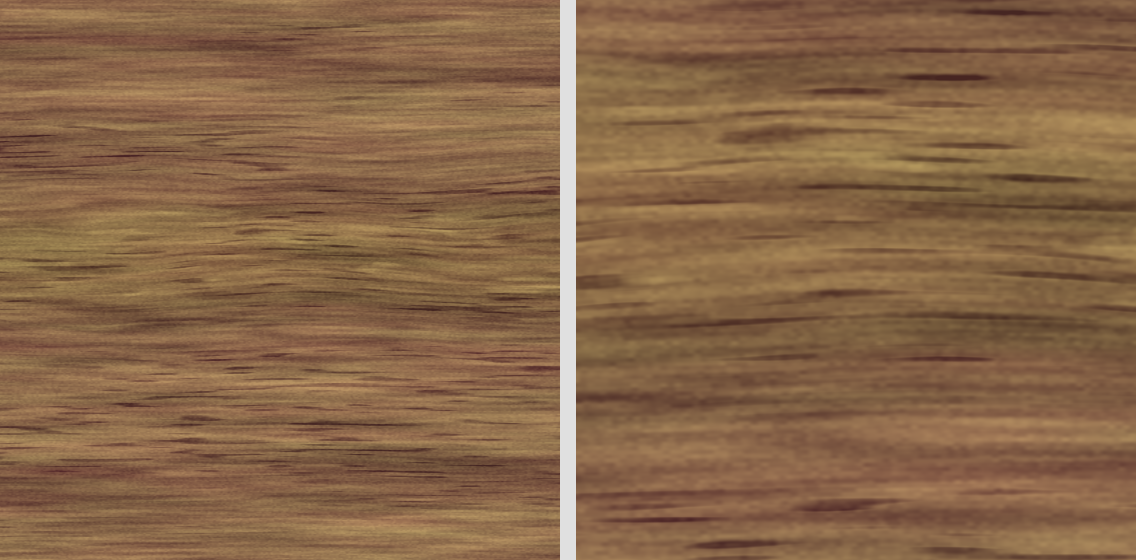
Left: the whole. Right: its middle third, enlarged.
Reproduce this texture procedurally as a Shadertoy shader.

```glsl
// Walnut-like wood with horizontal grain: soft light and dark bands, long
// streaks, fine fibres and short dark pores are summed into one tone,
// which then picks a colour between a purplish dark and a golden light.

#define DARK_WOOD   vec3(0.36, 0.22, 0.185)
#define LIGHT_WOOD  vec3(0.67, 0.53, 0.36)
#define OLIVE_TINT  vec3(-0.015, 0.008, -0.022)
#define RED_TINT    vec3(0.05, -0.025, 0.02)
#define BASE_TONE   0.60
#define BAND_GAIN   1.0
#define BROAD_GAIN  0.65
#define STREAK_GAIN 0.70
#define FIBRE_GAIN  0.60
#define PORE_GAIN   0.55
#define GRAIN_GAIN  0.22
#define WARP        0.035

float hash(vec2 p) {
    return fract(sin(dot(p, vec2(127.1, 311.7))) * 43758.5453);
}

// One row of smooth noise; each row is shifted so cells never line up.
float rowNoise(float x, float row) {
    x += 31.0 * hash(vec2(row, 7.3));
    float cell = floor(x);
    float f = smoothstep(0.0, 1.0, x - cell);
    return mix(hash(vec2(cell, row)), hash(vec2(cell + 1.0, row)), f);
}

float noise(vec2 p) {
    float row = floor(p.y);
    float f = smoothstep(0.0, 1.0, p.y - row);
    return mix(rowNoise(p.x, row), rowNoise(p.x, row + 1.0), f);
}

// Layered noise, centred on zero.
float fbm(vec2 p, int octaves) {
    float sum = 0.0, total = 0.0, gain = 1.0;
    for (int i = 0; i < octaves; i++) {
        sum += gain * (noise(p) - 0.5);
        total += gain;
        gain *= 0.5;
        p = p * 2.0 + vec2(17.3, 41.7);
    }
    return sum / total;
}

float band(float y, float low, float high, float soft) {
    return smoothstep(low - soft, low + soft, y)
         - smoothstep(high - soft, high + soft, y);
}

// Growth bands from the lower edge to the upper edge.
float growthBands(float y) {
    float tone = 0.13 * band(y, -0.10, 0.088, 0.006);
    tone -= 0.15 * band(y, 0.092, 0.190, 0.014);
    tone += 0.13 * band(y, 0.205, 0.352, 0.008);
    tone += 0.12 * band(y, 0.346, 0.354, 0.003);
    tone -= 0.12 * band(y, 0.356, 0.480, 0.020);
    tone += 0.08 * band(y, 0.490, 0.595, 0.020);
    tone -= 0.13 * band(y, 0.605, 0.670, 0.025);
    tone -= 0.05 * band(y, 0.680, 0.810, 0.020);
    tone += 0.16 * band(y, 0.812, 0.838, 0.008);
    tone -= 0.12 * band(y, 0.850, 0.940, 0.016);
    return tone + 0.11 * band(y, 0.950, 1.10, 0.015);
}

// Dark outline of a stretched growth ring.
float growthRing(vec2 p, vec2 centre, vec2 radius, float width) {
    float d = (length((p - centre) / radius) - 1.0) / width;
    return exp(-d * d);
}

void mainImage(out vec4 fragColor, in vec2 fragCoord) {
    vec2 p = fragCoord / iResolution.xy;

    // Grain bends most in the middle of the board.
    float bend = 0.25 + 0.75 * band(p.y, 0.38, 0.78, 0.08);
    vec2 q = p;
    q.y += WARP * bend * (noise(p * vec2(2.6, 6.0)) - 0.5);
    q.y += 0.008 * bend * (noise(p * vec2(9.0, 24.0) + 5.0) - 0.5);

    // Bands and streaks, from broad to fine.
    float tone = BASE_TONE + BAND_GAIN * growthBands(q.y);
    tone += BROAD_GAIN * fbm(q * vec2(1.6, 15.0), 4);
    tone += STREAK_GAIN * fbm(q * vec2(3.5, 62.0) + 11.0, 3);
    tone += FIBRE_GAIN * fbm(q * vec2(10.0, 185.0) + 23.0, 2);

    // Growth rings, broken up by the grain.
    float rings = growthRing(q, vec2(0.00, 0.43), vec2(0.27, 0.045), 0.22);
    rings += growthRing(q, vec2(0.59, 0.41), vec2(0.13, 0.018), 0.30);
    rings += growthRing(q, vec2(0.35, 0.425), vec2(0.04, 0.005), 1.10);
    tone -= 0.30 * rings * (0.4 + noise(q * vec2(7.0, 70.0) + 3.0));

    // Short dark pores gathered in clusters.
    float cluster = smoothstep(0.35, 0.75, noise(q * vec2(2.5, 17.0) + 61.0));
    float pores = smoothstep(0.60, 0.92, noise(q * vec2(15.0, 240.0) + 37.0));
    tone -= PORE_GAIN * pores * (0.15 + 0.85 * cluster);

    // Pale flecks in the olive heart, then fine surface grain.
    float olive = band(q.y, 0.46, 0.63, 0.06);
    float flecks = smoothstep(0.70, 0.95, noise(q * vec2(16.0, 130.0) + 83.0));
    tone += 0.28 * olive * flecks;
    tone += GRAIN_GAIN * (noise(p * vec2(230.0, 400.0)) - 0.5);

    vec3 color = mix(DARK_WOOD, LIGHT_WOOD, clamp(tone, -0.25, 1.15));
    color += OLIVE_TINT * olive;
    color += RED_TINT * fbm(q * vec2(4.0, 45.0) + 97.0, 3);
    fragColor = vec4(color, 1.0);
}
```
